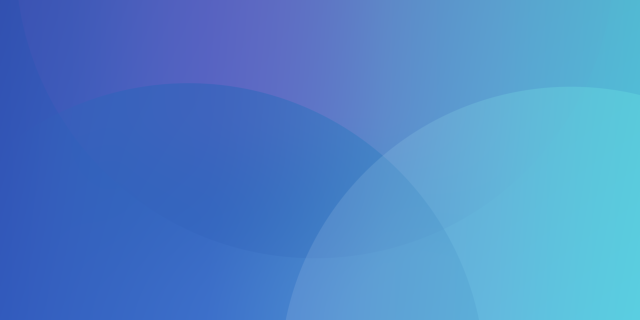
A WebGL 2 fragment shader for this background:

```glsl
#version 300 es
precision highp float;

uniform vec2 u_resolution;
out vec4 fragColor;

// Circles: centre x, centre y, radius, in canvas heights
const vec3 BLUE_DISC = vec3(0.589, -0.187, 0.927);
const vec3 VIOLET_DISC = vec3(0.984, 1.128, 0.935);
const vec3 LIGHT_DISC = vec3(1.784, -0.180, 0.909);

// Background colours from left to right, and where they sit
const vec3 DEEP_BLUE = vec3(0.195, 0.335, 0.715);
const vec3 MID_BLUE = vec3(0.250, 0.428, 0.780);
const vec3 SKY_BLUE = vec3(0.335, 0.600, 0.815);
const vec3 PALE_BLUE = vec3(0.350, 0.655, 0.835);
const vec3 CYAN = vec3(0.320, 0.745, 0.850);
const vec4 STOPS = vec4(0.65, 1.20, 1.56, 2.0);
const vec3 LOWER_LIFT = vec3(0.0, 0.040, 0.050);

// Overlay tints and strengths
const vec3 VIOLET_TINT = vec3(0.490, 0.345, 0.753);
const vec3 INDIGO_TINT = vec3(0.150, 0.330, 0.680);
const vec3 BLUE_TINT = vec3(0.180, 0.390, 0.730);
const vec3 TEAL_TINT = vec3(0.220, 0.520, 0.770);
const vec3 MIST_TINT = vec3(0.667, 0.765, 0.902);
const vec3 AQUA_TINT = vec3(0.431, 0.925, 0.900);
const float VIOLET_CENTRE = 0.80;
const float VIOLET_WIDTH = 0.50;
const float VIOLET_ALPHA = 0.41;
const vec2 VIOLET_FLOOR = vec2(0.11, 0.02);
const vec2 BLUE_ALPHA = vec2(0.18, 0.60);
const vec2 LIGHT_ALPHA = vec2(0.19, 0.28);

// Antialiased coverage of a disc
float discMask(vec2 p, vec3 disc) {
    float d = length(p - disc.xy) - disc.z;
    float halfPixel = 0.75 / u_resolution.y;
    return 1.0 - smoothstep(-halfPixel, halfPixel, d);
}

float ramp(float from, float to, float x) {
    return clamp((x - from) / (to - from), 0.0, 1.0);
}

vec3 background(vec2 p) {
    vec3 c = mix(DEEP_BLUE, MID_BLUE, ramp(0.0, STOPS.x, p.x));
    c = mix(c, SKY_BLUE, ramp(STOPS.x, STOPS.y, p.x));
    c = mix(c, PALE_BLUE, ramp(STOPS.y, STOPS.z, p.x));
    c = mix(c, CYAN, ramp(STOPS.z, STOPS.w, p.x));
    return c + LOWER_LIFT * (0.5 - p.y);
}

void main() {
    vec2 p = gl_FragCoord.xy / u_resolution.y;
    vec3 color = background(p);

    // Violet disc, strongest at the upper middle, turning indigo below
    float offset = (p.x - VIOLET_CENTRE) / VIOLET_WIDTH;
    float violet = VIOLET_ALPHA * exp(-offset * offset);
    violet *= mix(0.40, 1.0, smoothstep(0.1, 0.7, p.y));
    violet = max(violet, mix(VIOLET_FLOOR.x, VIOLET_FLOOR.y, smoothstep(1.2, 1.7, p.x)));
    vec3 violetTint = mix(INDIGO_TINT, VIOLET_TINT, smoothstep(0.25, 0.65, p.y));
    color = mix(color, violetTint, violet * discMask(p, VIOLET_DISC));

    // Blue disc, fading toward its base and the left side
    float blue = mix(BLUE_ALPHA.x, BLUE_ALPHA.y, smoothstep(0.0, 0.55, p.y));
    blue = max(blue, 0.30 * smoothstep(0.8, 1.3, p.x));
    blue *= smoothstep(0.0, 0.4, p.x);
    vec3 blueTint = mix(BLUE_TINT, TEAL_TINT, smoothstep(0.6, 1.4, p.x));
    color = mix(color, blueTint, blue * discMask(p, BLUE_DISC));

    // Light disc, from mist on the left to aqua on the right
    float across = smoothstep(0.9, 1.9, p.x);
    vec3 lightTint = mix(MIST_TINT, AQUA_TINT, across);
    float light = mix(LIGHT_ALPHA.x, LIGHT_ALPHA.y, across);
    color = mix(color, lightTint, light * discMask(p, LIGHT_DISC));

    fragColor = vec4(color, 1.0);
}
```
